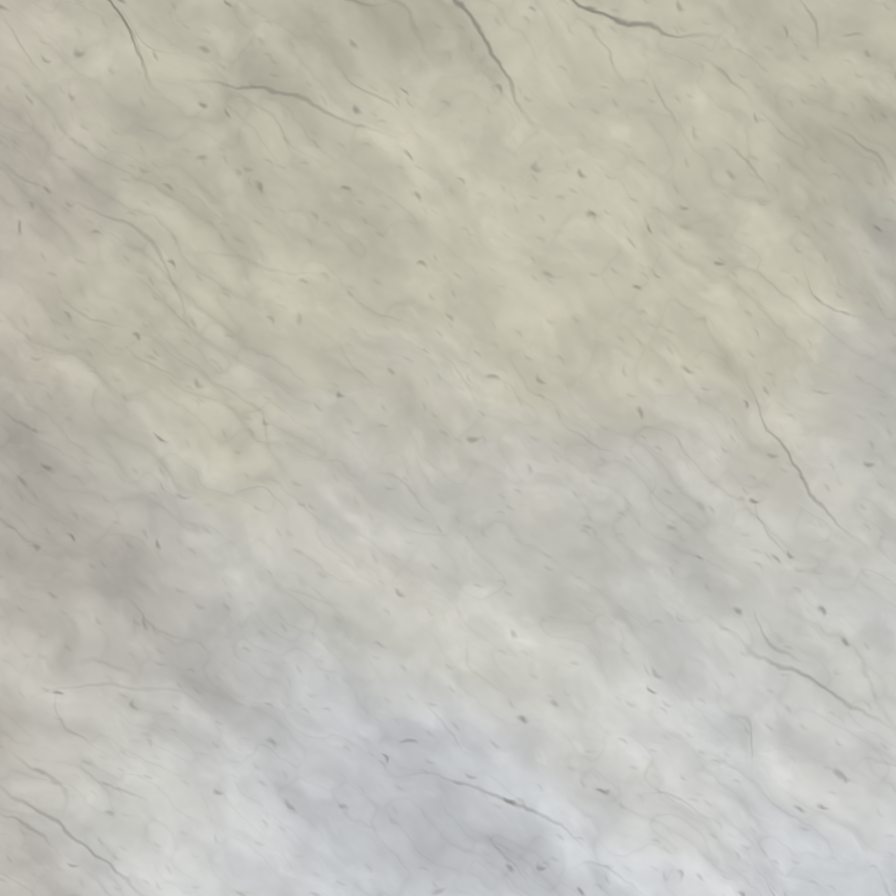
Reproduce this texture procedurally as a WebGL 2 fragment shader.

```glsl
#version 300 es
precision highp float;
// Pale weathered marble: a soft olive-to-cool vertical wash with cloudy mottling,
// built from noise stretched along a falling diagonal, then overlaid with
// scattered tapered strokes that serve as hairline veins, scratches and specks.

uniform vec2 u_resolution;
out vec4 fragColor;

const float VEIN_ANGLE = -0.68;
const vec3 COOL = vec3(0.805, 0.817, 0.826);
const vec3 NEUTRAL = vec3(0.755, 0.752, 0.724);
const vec3 OLIVE = vec3(0.736, 0.722, 0.655);
const vec3 ROSY = vec3(0.700, 0.676, 0.636);
const vec3 INK = vec3(0.40, 0.40, 0.37);

float hash(vec2 p) {
  vec3 q = fract(vec3(p.xyx) * 0.1031);
  q += dot(q, q.yzx + 33.33);
  return fract((q.x + q.y) * q.z);
}

vec2 hash2(vec2 p) {
  return vec2(hash(p), hash(p + 57.3));
}

mat2 rotation(float a) {
  return mat2(cos(a), -sin(a), sin(a), cos(a));
}

float noise(vec2 p) {
  vec2 i = floor(p), f = fract(p);
  vec2 u = f * f * f * (f * (f * 6.0 - 15.0) + 10.0);
  return mix(mix(hash(i), hash(i + vec2(1, 0)), u.x),
             mix(hash(i + vec2(0, 1)), hash(i + vec2(1, 1)), u.x), u.y);
}

float fbm(vec2 p) {
  float sum = 0.0, amp = 0.5;
  for (int k = 0; k < 5; k++) {
    sum += amp * noise(p);
    p = rotation(0.5) * p * 2.03 + 11.7;
    amp *= 0.5;
  }
  return sum / 0.97;
}

// Thin lines where the noise crosses its middle value
float ridge(vec2 p, float sharpness) {
  return pow(1.0 - abs(2.0 * noise(p) - 1.0), sharpness);
}

// Tapered, slightly bent strokes, one candidate per cell; sizes in cell units
float strokes(vec2 p, float cells, float halfLength, float width, float density, float seed) {
  vec2 q = p * cells, id = floor(q);
  float ink = 0.0;
  for (int j = -1; j <= 1; j++) {
    for (int i = -1; i <= 1; i++) {
      vec2 cell = id + vec2(i, j);
      vec2 place = hash2(cell + seed), pick = hash2(cell + seed + 131.0);
      if (pick.x > density) continue;
      vec2 d = rotation(VEIN_ANGLE + (pick.y - 0.5) * 0.9) * (q - cell - place);
      d.y += (place.x - 0.5) * d.x * d.x / halfLength;
      float taper = 1.0 - smoothstep(0.1, 1.0, abs(d.x) / halfLength);
      float line = 1.0 - smoothstep(0.0, width, abs(d.y));
      ink = max(ink, taper * line * mix(0.35, 1.0, place.y));
    }
  }
  return ink;
}

// Vertical wash with a warm left side
vec3 wash(vec2 uv, float cloud) {
  float height = uv.y + 0.6 * cloud + 0.12 * (0.5 - uv.x);
  vec3 col = mix(COOL, NEUTRAL, smoothstep(0.0, 0.40, height));
  col = mix(col, OLIVE, smoothstep(0.40, 0.76, height));
  float side = 1.0 - smoothstep(0.0, 0.28, uv.x + 0.5 * cloud);
  return mix(col, ROSY, 0.65 * side);
}

void main() {
  vec2 uv = gl_FragCoord.xy / u_resolution;
  vec2 wobble = vec2(fbm(uv * 9.0), fbm(uv * 9.0 + 17.0)) - 0.5;
  vec2 warped = uv + 0.05 * wobble;
  vec2 grain = rotation(VEIN_ANGLE) * warped;

  // Broad clouds, medium mottling and fine grain
  float cloud = fbm(grain * vec2(3.0, 5.5) + 3.0) - 0.5;
  float mottle = fbm(grain * vec2(17.0, 30.0) + 8.0) - 0.5;
  float fine = noise(grain * vec2(75.0, 120.0)) - 0.5;
  vec3 col = wash(uv, cloud);
  col *= 1.0 + 0.20 * cloud + 0.15 * mottle + 0.018 * fine;

  // Smoky streaks gathered in patches, and pale flecks between them
  float patches = smoothstep(0.42, 0.68, fbm(uv * 4.0 + 29.0));
  float streak = ridge(grain * vec2(7.0, 34.0), 5.0) * patches;
  float crease = ridge(grain * vec2(20.0, 48.0) + 5.0, 8.0) * noise(uv * 14.0);
  col *= 1.0 - 0.055 * streak - 0.045 * crease;
  col += 0.025 * smoothstep(0.55, 0.8, fbm(grain * vec2(24.0, 40.0) + 50.0));

  // Veins are strong near the borders and quiet in the middle
  float border = smoothstep(0.15, 0.55, length(uv - vec2(0.40, 0.45)));
  float veins = strokes(warped, 5.0, 0.75, 0.019, 0.32, 3.0) * border;
  float scratches = strokes(warped, 13.0, 0.65, 0.042, 0.32, 19.0);
  float specks = strokes(warped, 25.0, 0.24, 0.10, 0.20, 43.0);
  float flecks = strokes(uv + 0.02 * wobble, 46.0, 0.40, 0.15, 0.35, 71.0);
  float ink = 0.55 * veins + 0.24 * scratches * mix(0.5, 1.0, border);
  ink += 0.42 * specks + 0.14 * flecks;
  col = mix(col, INK, clamp(ink, 0.0, 0.75));

  fragColor = vec4(col, 1.0);
}
```
